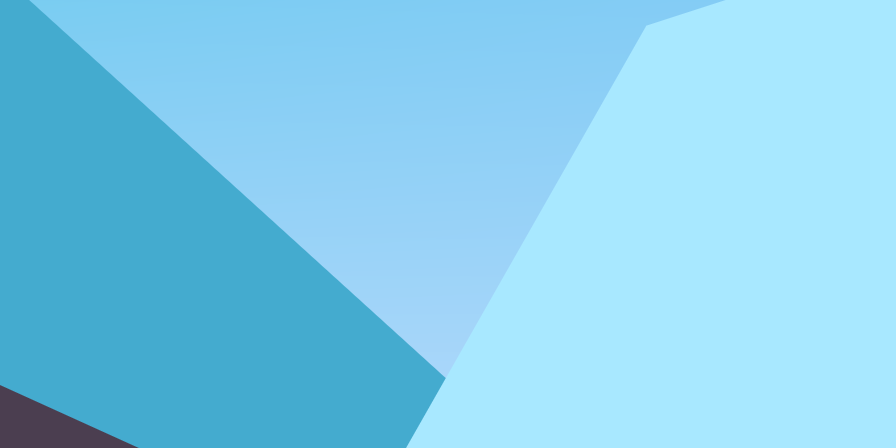
Reproduce this background procedurally as a WebGL 2 fragment shader.

```glsl
#version 300 es
precision highp float;
// Flat angular landscape: a teal slope and a pale ice face under a soft blue sky.

uniform vec2 u_resolution;
out vec4 outColor;

// Colours
const vec3 SKY_TOP_LEFT  = vec3(0.475, 0.802, 0.945);
const vec3 SKY_TOP_RIGHT = vec3(0.515, 0.800, 0.960);
const vec3 SKY_LOW       = vec3(0.660, 0.840, 0.980);
const vec3 TEAL          = vec3(0.267, 0.670, 0.812);
const vec3 ICE           = vec3(0.660, 0.908, 1.000);
const vec3 ROCK          = vec3(0.294, 0.243, 0.314);

// Corners, on a canvas 2 wide and 1 high
const vec2 CANVAS       = vec2(2.0, 1.0);
const vec2 SLOPE_TOP    = vec2(0.0651, 1.0);
const vec2 SLOPE_FOOT   = vec2(0.9948, 0.1563);
const vec2 ICE_FOOT     = vec2(0.9063, 0.0);
const vec2 ICE_SHOULDER = vec2(1.4427, 0.9427);
const vec2 ICE_TOP      = vec2(1.6198, 1.0);
const vec2 ROCK_TOP     = vec2(0.0, 0.1406);
const vec2 ROCK_FOOT    = vec2(0.3099, 0.0);

const float SKY_LOW_Y = 0.156; // height where the sky gradient ends

// Signed distance to the line from a to b, positive on its left side
float leftOf(vec2 p, vec2 a, vec2 b) {
    vec2 along = normalize(b - a);
    return dot(p - a, vec2(-along.y, along.x));
}

// Smooth coverage of the region where the distance is positive
float coverage(float dist) {
    float pixel = CANVAS.y / u_resolution.y;
    return clamp(dist / pixel + 0.5, 0.0, 1.0);
}

vec3 skyColor(vec2 p) {
    vec3 top = mix(SKY_TOP_LEFT, SKY_TOP_RIGHT, clamp(p.x / 1.5, 0.0, 1.0));
    float depth = clamp((1.0 - p.y) / (1.0 - SKY_LOW_Y), 0.0, 1.0);
    return mix(top, SKY_LOW, depth);
}

void main() {
    vec2 p = gl_FragCoord.xy / u_resolution * CANVAS;

    float slope = leftOf(p, SLOPE_FOOT, SLOPE_TOP);
    float rock = leftOf(p, ROCK_FOOT, ROCK_TOP);
    float ice = min(leftOf(p, ICE_SHOULDER, ICE_FOOT),
                    leftOf(p, ICE_TOP, ICE_SHOULDER));

    // Layers from back to front
    vec3 color = skyColor(p);
    color = mix(color, TEAL, coverage(slope));
    color = mix(color, ROCK, coverage(rock));
    color = mix(color, ICE, coverage(ice));

    outColor = vec4(color, 1.0);
}
```
